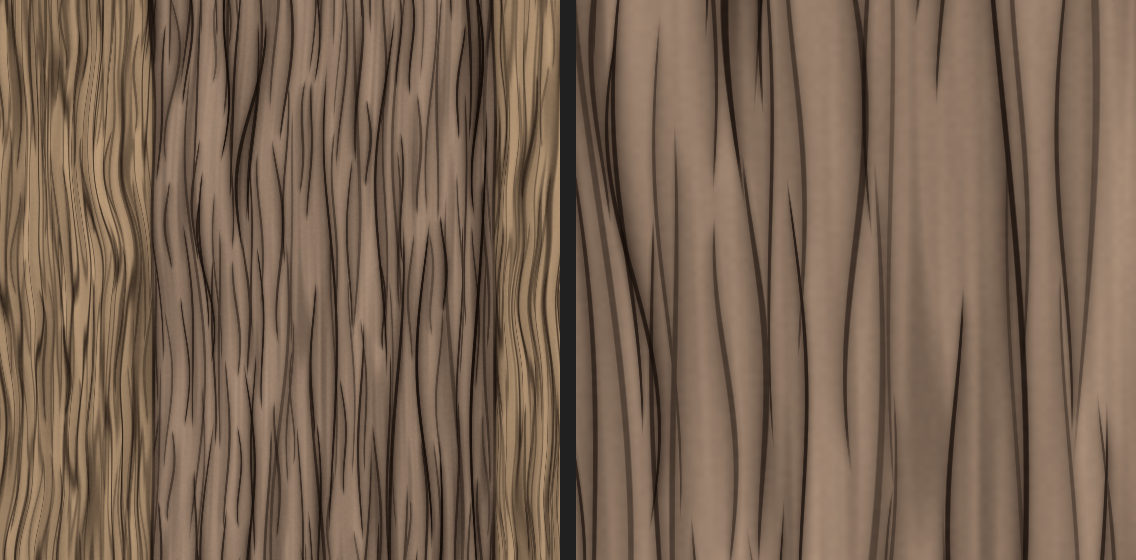
Left: the whole. Right: its middle third, enlarged.
Write a Shadertoy shader that draws this texture.

```glsl
// Weathered wood: cracked smooth planks between strips of fine wavy grain.

const vec3 CREVICE = vec3(0.08, 0.047, 0.03);
const vec3 WOOD = vec3(0.65, 0.545, 0.46);
const vec3 STRAW_TINT = vec3(1.01, 1.0, 0.92);
const float LEFT_SEAM = 0.272;
const float RIGHT_SEAM = 0.882;
const float PLANK_TONE = 0.93;
const float GRAIN_TONE = 0.99;
const vec2 LONG_CRACKS = vec2(14.0, 2.0);    // cells across and up
const vec2 SHORT_CRACKS = vec2(36.0, 4.0);
const float LONG_WIDTH = 0.0046;
const float SHORT_WIDTH = 0.0030;

float hash(vec2 p) {
    vec3 q = fract(vec3(p.xyx) * 0.1031);
    q += dot(q, q.yzx + 33.33);
    return fract((q.x + q.y) * q.z);
}

float noise(vec2 p) {
    vec2 i = floor(p), f = fract(p);
    f = f * f * (3.0 - 2.0 * f);
    return mix(mix(hash(i), hash(i + vec2(1, 0)), f.x),
               mix(hash(i + vec2(0, 1)), hash(i + vec2(1, 1)), f.x), f.y);
}

// One column of smooth noise with its own vertical phase
float strand(float column, float y) {
    y += 37.0 * hash(vec2(column, 7.0));
    float i = floor(y), f = fract(y);
    f = f * f * (3.0 - 2.0 * f);
    return mix(hash(vec2(column, i)), hash(vec2(column, i + 1.0)), f);
}

// Long vertical fibres without a visible lattice
float fibre(vec2 p) {
    float i = floor(p.x), f = fract(p.x);
    f = f * f * (3.0 - 2.0 * f);
    return mix(strand(i, p.y), strand(i + 1.0, p.y), f);
}

float valley(float n, float width) {
    return 1.0 - smoothstep(0.0, width, abs(n - 0.5));
}

// Scattered tapering cracks, each with a soft shadow heavier on one side
float cracks(vec2 p, vec2 cells, float width, float seed, float pixel) {
    vec2 home = floor(p * cells);
    float shade = 0.0;
    for (int j = -1; j <= 1; j++)
    for (int i = -1; i <= 1; i++) {
        vec2 id = home + vec2(i, j);
        vec2 key = id + seed;
        float size = hash(key + 11.3), bend = hash(key + 23.7);
        vec2 d = p - (id + vec2(hash(key), hash(key + 5.1))) / cells;
        float t = d.y * cells.y / mix(0.3, 0.95, size);
        float taper = max(1.0 - t * t, 0.0);
        float sway = sin(t * 3.0 + bend * 6.28) * 0.16 + (bend - 0.5) * t * 0.3;
        d.x -= sway / cells.x;

        float w = width * mix(0.4, 1.0, hash(key + 31.9)) * taper;
        float core = 1.0 - smoothstep(w * 0.45, w + pixel, abs(d.x));
        float reach = (d.x > 0.0) == (bend > 0.5) ? 3.6 : 1.6;
        float halo = exp(-abs(d.x) / (w * reach + pixel));
        float depth = mix(0.5, 1.0, hash(key + 43.1)) * smoothstep(0.0, 0.35, taper);
        shade = max(shade, depth * max(core, 0.62 * halo));
    }
    return shade;
}

// Dark joint between two strips
float seam(float d, float strength) {
    return strength * max(0.9 * (1.0 - smoothstep(0.001, 0.0055, abs(d))),
                          0.6 * exp(-abs(d) / 0.008));
}

void mainImage(out vec4 fragColor, in vec2 fragCoord) {
    vec2 uv = fragCoord / iResolution.xy;
    float pixel = 1.0 / iResolution.x;

    // Strip layout
    float wobble = 0.012 * (noise(vec2(3.0, uv.y * 5.0)) - 0.5);
    float toLeft = uv.x - LEFT_SEAM - wobble;
    float toRight = uv.x - RIGHT_SEAM - 0.6 * wobble;
    float plank = smoothstep(-0.003, 0.003, toLeft) * (1.0 - smoothstep(-0.003, 0.003, toRight));

    // Smooth planks with faint streaks and cracks
    vec2 p = uv + vec2(0.03 * (noise(uv * vec2(4.0, 3.0)) - 0.5), 0.0);
    float smoothWood = PLANK_TONE
        + 0.16 * (fibre(p * vec2(45.0, 2.5)) - 0.5)
        + 0.12 * (fibre(p * vec2(190.0, 5.0)) - 0.5)
        - 0.20 * smoothstep(0.6, 0.95, fibre(p * vec2(75.0, 5.0) + 90.0));
    smoothWood *= 1.0 - 0.97 * cracks(p, LONG_CRACKS, LONG_WIDTH, 17.0, pixel);
    smoothWood *= 1.0 - 0.85 * cracks(p, SHORT_CRACKS, SHORT_WIDTH, 71.0, pixel);

    // Fine wavy grain with forking furrows
    vec2 g = uv;
    g.x += 0.05 * (noise(uv * vec2(5.0, 4.0) + 20.0) - 0.5)
         + 0.014 * (noise(uv * vec2(14.0, 9.0) + 40.0) - 0.5);
    float coarse = fibre(g * vec2(62.0, 3.0) + 200.0);
    float fine = fibre(g * vec2(130.0, 4.0) + 400.0);
    float furrowDepth = mix(0.2, 0.75, noise(g * vec2(28.0, 5.0)));
    float grain = GRAIN_TONE + 0.26 * (fine - 0.5) + 0.14 * (coarse - 0.5);
    grain *= 1.0 - furrowDepth * valley(coarse, 0.13);
    grain *= 1.0 - 0.36 * valley(fine, 0.14);
    grain *= 1.0 - 0.6 * cracks(g, SHORT_CRACKS, SHORT_WIDTH, 131.0, pixel);

    // Join the strips, add seams and a fine mottle
    float tone = mix(grain, smoothWood, plank);
    float seamDepth = mix(0.55, 1.0, noise(vec2(9.0, uv.y * 6.0)));
    tone *= 1.0 - max(seam(toLeft, seamDepth), seam(toRight, seamDepth));
    tone += 0.035 * (noise(uv * 260.0) - 0.5);

    vec3 color = mix(CREVICE, WOOD, clamp(tone, 0.0, 1.12));
    color *= mix(STRAW_TINT, vec3(1.0), plank);
    fragColor = vec4(color, 1.0);
}
```
